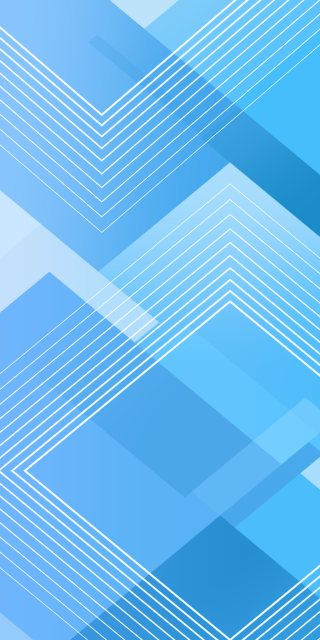
Write a WebGL 2 fragment shader that draws this background.

```glsl
#version 300 es
precision highp float;

uniform vec2 u_resolution;
out vec4 fragColor;

// Smooth coverage: 1 where v lies beyond edge along a diagonal axis.
float beyond(float v, float edge) {
    return clamp((v - edge) * u_resolution.x / 1.6 + 0.5, 0.0, 1.0);
}

float band(float v, float lo, float hi) {
    return beyond(v, lo) * beyond(-v, -hi);
}

// Ten nested outlines, each thinner and further apart than the last.
float outlines(float d) {
    float pixel = 1.0 / u_resolution.x;
    float ink = 0.0;
    for (int n = 0; n < 10; n++) {
        float i = float(n);
        float gap = abs(d - i * (0.0318 + 0.001 * i)) / 1.3;
        float halfWidth = mix(0.0032, 0.0011, i / 9.0);
        float line = clamp((halfWidth - gap) / pixel + 0.5, 0.0, 1.0);
        ink = max(ink, line * min(1.0, 2.0 * halfWidth / pixel + 0.25));
    }
    return ink;
}

void main() {
    // Width is one unit and y runs downward.
    vec2 p = vec2(gl_FragCoord.x, u_resolution.y - gl_FragCoord.y) / u_resolution.x;
    float rise = p.y + 0.83 * p.x;
    float fall = p.y - 0.83 * p.x;

    // Upper blue plane with a faint darker stripe
    vec3 color = mix(vec3(0.53, 0.77, 0.99), vec3(0.27, 0.66, 0.93),
                     smoothstep(0.0, 0.75, p.x + 0.12 * (p.y - 0.3)));
    color = mix(color, vec3(0.22, 0.61, 0.89),
                0.3 * band(fall, -0.284, -0.1) * smoothstep(0.35, 0.8, rise));
    color = mix(color, vec3(0.23, 0.62, 0.90),
                0.25 * band(fall, -0.145, -0.096) * band(rise, 0.36, 0.953));

    // Deep band on the right
    vec3 deep = mix(vec3(0.23, 0.63, 0.88), vec3(0.11, 0.55, 0.79),
                    smoothstep(0.95, 1.45, rise));
    color = mix(color, deep, band(fall, -0.284, -0.089) * beyond(rise, 0.953));

    // Cyan corner and pale wedge at the top
    vec3 corner = mix(vec3(0.50, 0.80, 0.98), vec3(0.34, 0.76, 0.99),
                      smoothstep(0.45, 0.95, rise));
    corner = mix(corner, vec3(0.25, 0.74, 0.99), 0.7 * beyond(rise, 0.925));
    corner = mix(vec3(0.74, 0.89, 0.98), corner, beyond(rise, 0.464));
    color = mix(color, corner, beyond(-fall, 0.284));

    // Large peak fading downward
    vec3 peak = mix(vec3(0.67, 0.87, 0.99), vec3(0.35, 0.74, 0.98),
                    smoothstep(0.5, 1.2, p.y));
    peak = mix(peak, vec3(0.28, 0.74, 0.99),
               0.5 * smoothstep(0.7, 1.0, p.x) * smoothstep(0.65, 1.1, p.y));
    peak += 0.03 * beyond(fall, 0.53) * beyond(rise, 1.5);
    color = mix(color, peak, beyond(rise, 1.104) * beyond(fall, -0.089));

    // Pale strip at the left
    vec3 pale = mix(vec3(0.77, 0.88, 0.99), vec3(0.69, 0.87, 0.99), smoothstep(0.0, 0.4, p.x));
    pale += 0.025 * beyond(-rise, -0.807);
    color = mix(color, pale, beyond(fall, 0.594) * beyond(-rise, -1.42));

    // Lower blue plane and its inner diamond
    vec3 lower = mix(vec3(0.43, 0.71, 0.99), vec3(0.35, 0.70, 0.96), smoothstep(0.0, 0.55, p.x));
    lower = mix(lower, vec3(0.28, 0.64, 0.90),
                0.75 * band(fall, 0.721, 1.076) * smoothstep(1.1, 1.75, rise)
                * beyond(-rise, -2.034));
    color = mix(color, lower, beyond(rise, 0.977) * beyond(fall, 0.721));

    // Crossing strips at the lower right
    color = mix(color, vec3(0.55, 0.84, 0.99),
                band(rise, 2.034, 2.182) * mix(0.5, 0.14, beyond(fall, 0.721))
                * beyond(fall, 0.45) * beyond(-fall, -1.04));
    color = mix(color, vec3(0.27, 0.65, 0.91), 0.85 * band(rise, 2.182, 2.258) * beyond(fall, 0.58));
    color = mix(color, vec3(0.29, 0.74, 0.98), beyond(rise, 2.258) * beyond(fall, 0.70));
    color = mix(color, vec3(0.65, 0.87, 0.99), beyond(rise, 2.258) * beyond(-fall, -0.70));

    // Dark peak at the bottom
    vec3 dark = mix(vec3(0.22, 0.59, 0.87), vec3(0.15, 0.56, 0.82), smoothstep(0.3, 0.8, p.x));
    dark = mix(dark, vec3(0.23, 0.64, 0.90), 0.6 * smoothstep(2.35, 2.75, rise));
    color = mix(color, dark, beyond(rise, 2.182) * beyond(fall, 1.04));
    color = mix(color, vec3(0.62, 0.82, 0.99), 0.8 * beyond(fall, 1.914));

    // White outlines: a valley above, a wide diamond below
    float valley = 0.86 * abs(p.x - 0.318) + p.y - 0.359;
    float diamond = 0.825 * abs(p.x - 0.719) + abs(p.y - 1.471) - 0.529;
    float ink = max(outlines(valley), outlines(diamond));
    fragColor = vec4(mix(color, vec3(0.97, 0.99, 1.0), 0.95 * ink), 1.0);
}
```
